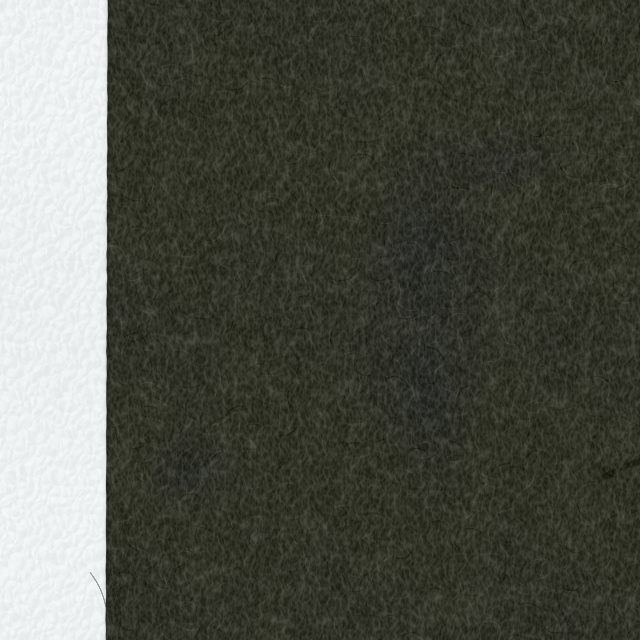
Reproduce this texture procedurally as a three.js fragment shader.

```glsl
// Dark olive felt sheet lying on white embossed paper, with a stray hair and a crease.
varying vec2 vUv;

const vec3 FELT = vec3(0.209, 0.217, 0.170);
const vec3 FELT_COOL = vec3(0.188, 0.198, 0.176);
const vec3 PAPER = vec3(0.930, 0.942, 0.942);
const float EDGE_BOTTOM = 0.1652;   // felt border, x at the foot
const float EDGE_TOP = 0.1682;      // felt border, x at the head
const float EDGE_SOFT = 0.0011;
const float GRAIN = 0.105;          // contrast of the felt pile
const float MOTTLE = 0.045;         // contrast of the larger blotches
const float RELIEF = 0.085;         // contrast of the paper embossing
const float FIBRE_SCALE = 19.0;
const float FIBRE_WIDTH = 0.0009;

vec2 hash2(vec2 p) {
  vec3 a = fract(p.xyx * vec3(0.1031, 0.1030, 0.0973));
  a += dot(a, a.yzx + 33.33);
  return fract((a.xx + a.yz) * a.zy);
}

// Distance to the nearest scattered point, centred near zero
float cellular(vec2 p) {
  vec2 cell = floor(p), f = fract(p);
  float nearest = 2.0;
  for (int y = -1; y <= 1; y++)
    for (int x = -1; x <= 1; x++) {
      vec2 o = vec2(float(x), float(y));
      vec2 d = o + hash2(cell + o + 40.0) - f;
      nearest = min(nearest, dot(d, d));
    }
  return sqrt(nearest) - 0.48;
}

// Layered sines that bend the noise domains
vec2 waves(vec2 p) {
  vec2 w = vec2(0.0);
  float amp = 1.0;
  for (int i = 0; i < 4; i++) {
    w += amp * sin(p.yx + vec2(1.3, 4.1) * float(i + 1));
    p = mat2(1.2, 1.5, -1.5, 1.2) * p;
    amp *= 0.6;
  }
  return w;
}

float blot(vec2 p, vec2 centre, vec2 size) {
  vec2 d = (p - centre) / size;
  return exp(-dot(d, d));
}

// One thin curved fibre in each tile of a turned grid
float fibres(vec2 p, float layer) {
  float turn = layer * 1.1;
  p = mat2(cos(turn), sin(turn), -sin(turn), cos(turn)) * p * FIBRE_SCALE + layer * 7.3;
  vec2 id = floor(p) + 60.0;
  vec2 rnd = hash2(id);
  float a = 6.283 * rnd.x;
  vec2 q = mat2(cos(a), sin(a), -sin(a), cos(a)) * (fract(p) - 0.5);
  float d = abs(q.y + (rnd.y - 0.5) * (3.0 * q.x * q.x - 0.3)) / FIBRE_SCALE;
  float reach = smoothstep(0.42, 0.2, abs(q.x));
  return reach * rnd.y * (1.0 - smoothstep(0.0, 2.0 * FIBRE_WIDTH, d));
}

// Soft line following a bent segment
float strand(vec2 p, vec2 a, vec2 b, float bend, float width) {
  vec2 ab = b - a;
  float t = clamp(dot(p - a, ab) / dot(ab, ab), 0.0, 1.0);
  vec2 onLine = a + ab * t + bend * vec2(-ab.y, ab.x) * t * (1.0 - t);
  return 1.0 - smoothstep(0.3 * width, width, length(p - onLine));
}

vec3 paper(vec2 p) {
  vec2 q = p + 0.0035 * waves(p * 95.0);
  vec2 towardLight = vec2(-0.0021, 0.0026);
  vec2 grid = vec2(92.0, 66.0);
  float slope = cellular((q + towardLight) * grid) - cellular(q * grid);
  float fine = cellular(q * vec2(190.0, 150.0));
  return PAPER + RELIEF * slope + 0.022 * fine + 0.004 * sin(p.y * 9.0);
}

vec3 felt(vec2 p, float inside) {
  vec2 q = p + 0.0016 * waves(p * 120.0);
  float pile = cellular(q * vec2(120.0, 62.0)) + cellular(q * vec2(230.0, 125.0) + 9.0);
  float mottle = cellular(p * vec2(27.0, 17.0) + 0.35 * waves(p * 31.0));
  float cool = blot(p, vec2(0.66, 0.62), vec2(0.07, 0.09))
             + blot(p, vec2(0.29, 0.26), vec2(0.06, 0.05))
             + blot(p, vec2(0.78, 0.75), vec2(0.09, 0.04))
             + blot(p, vec2(0.67, 0.40), vec2(0.06, 0.13));
  cool += 0.16 * waves(p * 13.0).x;
  vec3 col = mix(FELT, FELT_COOL, clamp(cool, 0.0, 1.0));
  col += GRAIN * pile + MOTTLE * mottle;
  for (int i = 0; i < 5; i++) {
    float shade = i < 3 ? 0.055 : -0.06;
    col += shade * fibres(p + 0.002 * waves(p * 30.0), float(i));
  }
  // Crease near the right side
  vec2 c = p + 0.0025 * waves(p * 70.0);
  float crease = strand(c, vec2(0.91, 0.235), vec2(1.01, 0.277), 0.25, 0.006);
  col -= 0.075 * crease * smoothstep(0.90, 0.98, p.x);
  // Shaded rim
  col -= vec3(0.055, 0.045, 0.04) * exp(-inside / 0.0035);
  return max(col, vec3(0.06, 0.065, 0.045));
}

void main() {
  vec2 p = vUv;
  float edge = mix(EDGE_BOTTOM, EDGE_TOP, p.y) + 0.0003 * waves(p.yy * 90.0).x;
  float inside = p.x - edge;
  vec3 sheet = paper(p) * (1.0 - 0.12 * exp(min(inside, 0.0) / 0.002));
  float hair = strand(p, vec2(0.141, 0.105), vec2(0.165, 0.053), 0.25, 0.0015);
  sheet = mix(sheet, vec3(0.42), 0.65 * hair);
  float cover = smoothstep(-EDGE_SOFT, EDGE_SOFT, inside);
  gl_FragColor = vec4(mix(sheet, felt(p, max(inside, 0.0)), cover), 1.0);
}
```
